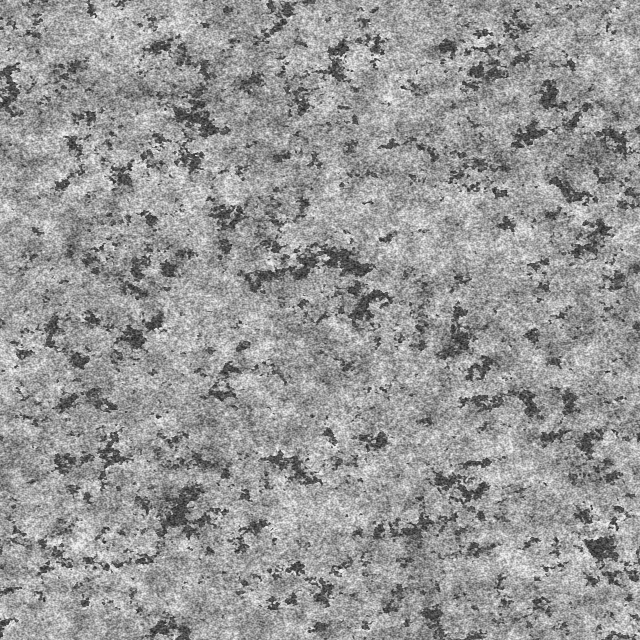
Write a WebGL 1 fragment shader that draws this texture.

```glsl
precision highp float;
// Weathered grey granite: fine grain, soft mottling, clustered dark flecks, faint pale veins.

uniform vec2 u_resolution;

#define STONE_TONE 0.635
#define FLECK_TONE 0.32
#define PATCH_CONTRAST 0.032
#define MOTTLE_CONTRAST 0.068
#define GRAIN_CONTRAST 0.078
#define VEIN_CONTRAST 0.11
#define PATCH_SCALE 5.0
#define CLUSTER_SCALE 7.0
#define MOTTLE_SCALE 24.0
#define FLECK_SCALE 27.0
#define GRAIN_SCALE 170.0
#define STRETCH vec2(0.9, 1.12)

// Turns and roughly doubles the domain, so octave lattices never line up.
const mat2 OCTAVE = mat2(1.62, 1.23, -1.23, 1.62);

float hash(vec2 cell) {
  vec3 h = fract(cell.xyx * vec3(0.1031, 0.1030, 0.0973));
  h += dot(h, h.yzx + 33.33);
  return fract((h.x + h.y) * h.z);
}

float cornerSlope(vec2 cell, vec2 corner, vec2 f) {
  float angle = 6.28318 * hash(cell + corner);
  return dot(vec2(cos(angle), sin(angle)), f - corner);
}

// Gradient noise scaled to a standard deviation near one.
float gradientNoise(vec2 p) {
  vec2 cell = floor(p);
  vec2 f = fract(p);
  vec2 fade = f * f * f * (f * (f * 6.0 - 15.0) + 10.0);
  float low = mix(cornerSlope(cell, vec2(0.0, 0.0), f),
                  cornerSlope(cell, vec2(1.0, 0.0), f), fade.x);
  float high = mix(cornerSlope(cell, vec2(0.0, 1.0), f),
                   cornerSlope(cell, vec2(1.0, 1.0), f), fade.x);
  return 4.7 * mix(low, high, fade.y);
}

// Four octaves, normalised back to unit deviation.
float fractalNoise(vec2 p, float gain) {
  float sum = 0.0;
  float power = 0.0;
  float amplitude = 1.0;
  for (int i = 0; i < 4; i++) {
    sum += amplitude * gradientNoise(p);
    power += amplitude * amplitude;
    amplitude *= gain;
    p = OCTAVE * p + 17.3;
  }
  return sum * inversesqrt(power);
}

// Pale mineral seam along a shallow wavering arc, broken into stretches.
float vein(vec2 p) {
  float side = p.x - 0.45;
  float wobble = 0.014 * gradientNoise(p * 6.0 + 3.7)
               + 0.003 * gradientNoise(p * 38.0);
  float offset = abs(p.y - 0.055 - 0.5 * side * side - wobble);
  float core = 1.0 - smoothstep(0.001, 0.008, offset);
  float halo = 1.0 - smoothstep(0.0, 0.03, offset);
  float broken = smoothstep(-0.9, 0.9, gradientNoise(p * 9.0 + 51.0));
  float outer = smoothstep(0.05, 0.3, abs(side));
  return (0.75 * core + 0.3 * halo) * mix(0.25, 1.0, broken) * mix(0.4, 1.0, outer);
}

void main() {
  vec2 uv = gl_FragCoord.xy / min(u_resolution.x, u_resolution.y);
  vec2 p = OCTAVE * (uv * STRETCH) * 0.5 + 1.7;

  // Stone body
  float patches = fractalNoise(p * PATCH_SCALE, 0.7);
  float mottle = fractalNoise(p * MOTTLE_SCALE + 40.0, 0.9);
  float seam = vein(uv);
  float tone = STONE_TONE + PATCH_CONTRAST * patches
             + MOTTLE_CONTRAST * mottle + VEIN_CONTRAST * seam;

  // Ragged dark flecks gathered in clusters
  float cluster = fractalNoise(p * CLUSTER_SCALE + 80.0, 0.6);
  float fleckField = 0.85 * fractalNoise(p * FLECK_SCALE + 120.0, 0.8)
                   + 0.5 * cluster - 0.6 * seam;
  float fleck = smoothstep(0.8, 1.5, fleckField);
  tone = mix(tone, FLECK_TONE - 0.03 * (fleckField - 1.2), fleck);

  // Crystalline grain, weaker inside the flecks
  vec2 grainPoint = p * GRAIN_SCALE;
  float grain = 0.6 * gradientNoise(grainPoint)
              + 0.8 * gradientNoise(OCTAVE * grainPoint + 9.1);
  tone += GRAIN_CONTRAST * grain * mix(1.0, 0.75, fleck);

  gl_FragColor = vec4(vec3(clamp(tone, 0.12, 0.93)), 1.0);
}
```
